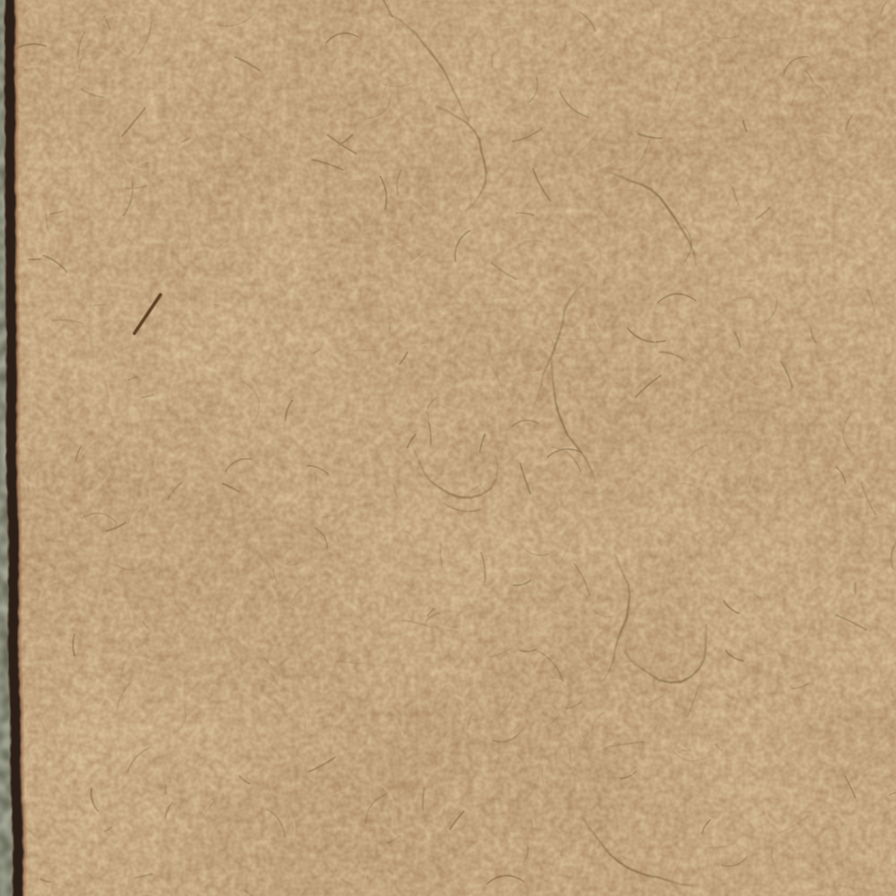
A WebGL 1 fragment shader for this texture:

```glsl
precision highp float;
// Draws tan fibrous paper with faint curling hairs and a dark inked left edge.
uniform vec2 u_resolution;

const vec3 PAPER_LIGHT = vec3(0.78, 0.67, 0.52);
const vec3 PAPER_DARK = vec3(0.74, 0.62, 0.47);
const vec3 FIBRE_BROWN = vec3(0.46, 0.36, 0.23);
const vec3 SPLINTER_BROWN = vec3(0.30, 0.18, 0.08);
const vec3 INK = vec3(0.17, 0.12, 0.09);
const vec3 INK_FRINGE = vec3(0.62, 0.42, 0.30);
const vec3 BACKING_GREY = vec3(0.53, 0.54, 0.47);
const float TAU = 6.28318;

float hash(vec2 p) {
  vec3 q = fract(vec3(p.xyx) * 0.1031);
  q += dot(q, q.yzx + 33.33);
  return fract((q.x + q.y) * q.z);
}

vec2 direction(float angle) {
  return vec2(cos(angle), sin(angle));
}

float cornerSlope(vec2 cell, vec2 offset) {
  return dot(direction(TAU * hash(cell)), offset);
}

float gradientNoise(vec2 p) {
  vec2 i = floor(p);
  vec2 f = p - i;
  vec2 u = f * f * f * (f * (f * 6.0 - 15.0) + 10.0);
  vec2 e = vec2(1.0, 0.0);
  float low = mix(cornerSlope(i, f), cornerSlope(i + e, f - e), u.x);
  float high = mix(cornerSlope(i + e.yx, f - e.yx), cornerSlope(i + 1.0, f - 1.0), u.x);
  return mix(low, high, u.y);
}

float segmentDistance(vec2 p, vec2 a, vec2 b) {
  vec2 pa = p - a;
  vec2 ba = b - a;
  return length(pa - ba * clamp(dot(pa, ba) / dot(ba, ba), 0.0, 1.0));
}

float stroke(float dist, float halfWidth, float blur) {
  return 1.0 - smoothstep(halfWidth - blur, halfWidth + blur, dist);
}

// Mottled grain from coarse clouds down to fine tooth
float paperTone(vec2 p) {
  vec2 warp = 0.004 * vec2(gradientNoise(p * 40.0), gradientNoise(p * 40.0 + 71.0));
  float clouds = 0.7 * gradientNoise(p * 4.0 + 9.0) + 0.6 * gradientNoise(p * 14.0 + 23.0);
  float grain = 1.1 * gradientNoise((p + warp) * 62.0) + 1.6 * gradientNoise((p + warp) * 125.0 + 5.0);
  float tooth = 1.2 * gradientNoise(p * 210.0 + 17.0);
  return 0.58 + clouds + grain + tooth;
}

// Short bent fibres, one per grid cell
float shortFibres(vec2 p, float cells, float seed) {
  vec2 home = floor(p * cells);
  float cover = 0.0;
  for (int y = -1; y <= 1; y++) {
    for (int x = -1; x <= 1; x++) {
      vec2 cell = home + vec2(float(x), float(y));
      vec2 id = cell + seed;
      vec2 centre = cell + vec2(hash(id), hash(id + 31.7));
      vec2 along = direction(TAU * hash(id + 57.3));
      vec2 q = p * cells - centre;
      q = vec2(dot(q, along), dot(q, vec2(-along.y, along.x)));
      q.y += (hash(id + 83.1) - 0.5) * 2.4 * q.x * q.x;
      float halfLength = mix(0.06, 0.42, hash(id + 11.9));
      float dist = segmentDistance(q, vec2(-halfLength, 0.0), vec2(halfLength, 0.0)) / cells;
      float strength = pow(hash(id + 97.7), 2.0);
      cover = max(cover, strength * stroke(dist, 0.0011, 0.0011));
    }
  }
  return cover;
}

// Long hairs wandering down the middle of the sheet
float longHairs(vec2 p) {
  float cover = 0.0;
  for (int i = 0; i < 9; i++) {
    vec2 id = vec2(float(i) * 3.7 + 2.0, 14.0);
    vec2 at = vec2(mix(0.40, 0.76, hash(id)), (float(i) + 0.6 + hash(id + 5.1)) / 9.0);
    float heading = -0.25 * TAU + 2.6 * (hash(id + 8.3) - 0.5);
    float bend = 0.55 * (hash(id + 12.9) - 0.5);
    float strength = mix(0.30, 0.65, hash(id + 19.7));
    for (int j = 0; j < 12; j++) {
      vec2 next = at + 0.0125 * direction(heading);
      float fade = 1.0 - 0.6 * abs(float(j) / 5.5 - 1.0);
      float dist = segmentDistance(p, at, next);
      cover = max(cover, strength * fade * stroke(dist, 0.0013, 0.0014));
      heading += bend + 0.5 * (hash(id + float(j) * 1.3) - 0.5);
      at = next;
    }
  }
  return cover;
}

// Inked border with a reddish fringe and grey backing beyond it
vec3 addInkEdge(vec3 colour, vec2 p) {
  float rise = 1.0 - p.y;
  float centre = 0.011 + 0.009 * rise * rise + 0.003 * gradientNoise(vec2(3.0, p.y * 9.0));
  float offset = p.x - centre + 0.0015 * gradientNoise(p * 90.0);
  colour = mix(colour, INK_FRINGE, 0.6 * stroke(abs(offset - 0.007), 0.002, 0.002));
  vec3 backing = BACKING_GREY + 0.22 * gradientNoise(p * 70.0);
  colour = mix(backing, colour, smoothstep(-0.008, -0.003, offset));
  return mix(colour, INK, stroke(abs(offset), 0.0058, 0.002));
}

void main() {
  vec2 p = gl_FragCoord.xy / u_resolution;
  vec3 colour = mix(PAPER_DARK, PAPER_LIGHT, paperTone(p));
  colour = mix(colour, FIBRE_BROWN, 0.45 * shortFibres(p, 19.0, 40.0));
  colour = mix(colour, PAPER_LIGHT * 1.08, 0.5 * shortFibres(p, 26.0, 150.0));
  colour = mix(colour, FIBRE_BROWN, longHairs(p));
  float splinter = segmentDistance(p, vec2(0.150, 0.628), vec2(0.179, 0.671));
  colour = mix(colour, SPLINTER_BROWN, 0.85 * stroke(splinter, 0.0018, 0.0013));
  gl_FragColor = vec4(addInkEdge(colour, p), 1.0);
}
```
